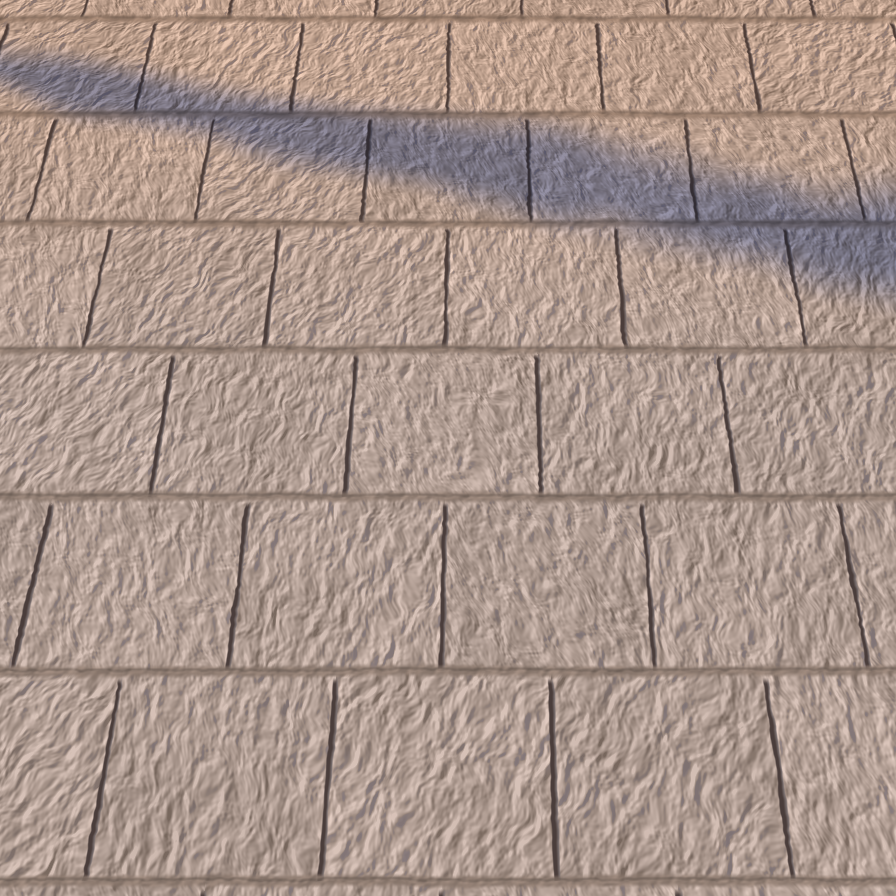
A WebGL 1 fragment shader for this texture:

```glsl
precision highp float;
// Rough stone paving in running bond, seen in perspective, with a soft diagonal shadow.
// Canvas points are projected onto slab rows and columns; each slab gets its own
// chiselled relief, lit by a height difference, before the joints are laid on top.

uniform vec2 u_resolution;

#define HORIZON 1.561        // height of the vanishing point above the top edge
#define VANISH_X 0.544
#define SLAB_WIDTH 0.1035    // slab width per unit of depth
#define ROW_STEP 0.03984     // change of inverse depth per row
#define ROW_START 0.6321     // inverse depth at the first full row
#define BOND_SHIFT 0.51      // sideways shift from row to row
#define JOINT_HALF 0.0029
#define LEDGE_HALF 0.0046
#define GRAIN_FREQ 19.0
#define RELIEF_GAIN 4.3

const vec3 STONE_DARK  = vec3(0.57, 0.50, 0.46);
const vec3 STONE_LIGHT = vec3(0.78, 0.70, 0.66);
const vec3 STONE_LILAC = vec3(0.52, 0.48, 0.51);
const vec3 JOINT_DARK  = vec3(0.29, 0.24, 0.23);
const vec3 JOINT_WALL  = vec3(0.48, 0.44, 0.44);
const vec3 LEDGE       = vec3(0.56, 0.485, 0.44);
const vec3 SHADE_TINT  = vec3(0.65, 0.73, 0.91);
const vec3 SUN_TINT    = vec3(1.07, 1.01, 0.95);

float hash(vec2 p) {
  vec3 q = fract(p.xyx * 0.1031);
  q += dot(q, q.yzx + 33.33);
  return fract((q.x + q.y) * q.z);
}

float noise(vec2 p) {
  vec2 i = floor(p), f = fract(p);
  f = f * f * (3.0 - 2.0 * f);
  return mix(mix(hash(i), hash(i + vec2(1.0, 0.0)), f.x),
             mix(hash(i + vec2(0.0, 1.0)), hash(i + vec2(1.0, 1.0)), f.x), f.y);
}

// Chiselled height: steep noise ridges leaning along the slab's own direction
float relief(vec2 p, float seed) {
  float angle = mix(-0.75, 0.75, seed);
  float c = cos(angle), s = sin(angle);
  p += 0.05 * vec2(noise(p * 9.0 + seed * 40.0), noise(p * 9.0 + 19.0));
  p = mat2(c, s, -s, c) * p;
  p = p * vec2(1.3, 0.75) * GRAIN_FREQ + seed * 91.0;
  float height = 0.0, amp = 0.55;
  for (int i = 0; i < 3; i++) {
    height += amp * noise(p);
    p = mat2(1.9, 0.5, -0.5, 1.9) * p + 7.3;
    amp *= 0.5;
  }
  return height;
}

void main() {
  vec2 uv = gl_FragCoord.xy / u_resolution;
  float aa = 1.0 / u_resolution.y;
  float down = 1.0 - uv.y;

  // Perspective: depth to row and column
  float depth = down + HORIZON;
  float rowPos = (ROW_START - 1.0 / depth) / ROW_STEP;
  float row = floor(rowPos);
  float colPos = (uv.x - VANISH_X) / (SLAB_WIDTH * depth) + 0.254 - BOND_SHIFT * row;
  vec2 slab = vec2(floor(colPos), row);
  float seed = hash(slab + 11.0);
  float scale = depth / 2.0;

  // Stone face, lit from the upper left
  vec2 p = vec2(colPos, rowPos * 0.85);
  float slope = relief(p, seed) - relief(p + vec2(-0.011, -0.007), seed);
  float lit = clamp(0.58 + RELIEF_GAIN * slope, -0.4, 1.3);
  vec3 color = mix(STONE_DARK, STONE_LIGHT, lit);
  float blotch = noise(p * 4.0 + seed * 30.0);
  color = mix(color, STONE_LILAC, 0.65 * smoothstep(0.25, -0.2, lit) * smoothstep(0.25, 0.65, blotch));
  color *= 0.965 + 0.05 * blotch + 0.04 * (hash(slab + 3.7) - 0.5);

  // Upright joints: dark cleft with a paler wall, wandering and uneven in width
  float jointId = floor(colPos + 0.5);
  vec2 along = vec2(jointId * 5.3 + row * 17.0, rowPos * 6.0);
  float side = (fract(colPos + 0.5) - 0.5) * SLAB_WIDTH * depth;
  side += 0.002 * (noise(along) - 0.5) + 0.0016 * (noise(along * 6.0) - 0.5);
  float halfWidth = JOINT_HALF * scale * mix(0.6, 1.25, noise(along + 31.0));
  float rim = smoothstep(0.004, 0.001, abs(abs(side) - halfWidth - 0.002));
  color *= 1.0 + 0.05 * rim;
  vec3 cleft = mix(JOINT_DARK, JOINT_WALL, smoothstep(-0.1, 1.0, side / halfWidth));
  float joint = smoothstep(aa, -aa, abs(side) - halfWidth);
  color = mix(color, cleft, joint * smoothstep(0.03, 0.07, fract(rowPos)));

  // Level ledges between rows: gritty, soft edged, with a faint broken seam
  float rowLine = floor(rowPos + 0.5);
  float level = (rowPos - rowLine) * ROW_STEP * depth * depth;
  level += 0.002 * (noise(vec2(uv.x * 16.0, rowLine * 9.0)) - 0.5);
  float ragged = noise(vec2(uv.x * 110.0, rowLine * 7.0 + level * 90.0)) - 0.5;
  float grit = noise(vec2(uv.x * 190.0 + level * 120.0, level * 200.0 + rowLine * 13.0));
  float edge = abs(level) + 0.003 * ragged - LEDGE_HALF * scale;
  float ledge = smoothstep(0.002 + aa, -0.002 - aa, edge);
  vec3 ledgeColor = LEDGE * (0.87 + 0.26 * grit);
  ledgeColor *= 1.0 - 0.16 * smoothstep(0.003, 0.0, abs(level + 0.002 + 0.003 * ragged));
  color = mix(color, ledgeColor, 0.9 * ledge);

  // Warm light at the far end and a widening soft shadow
  color *= mix(SUN_TINT, vec3(1.0), smoothstep(0.0, 0.5, down));
  float center = 0.065 + 0.2 * uv.x + 0.03 * (noise(vec2(uv.x * 5.0, 2.0)) - 0.5);
  float spread = 0.026 + 0.028 * uv.x;
  float offset = abs(down - center) + 0.025 * (noise(uv * 13.0) - 0.5);
  float shadow = smoothstep(spread * 1.6, spread * 0.25, offset);
  color *= mix(vec3(1.0), SHADE_TINT, shadow);

  gl_FragColor = vec4(clamp(color, 0.0, 1.0), 1.0);
}
```
